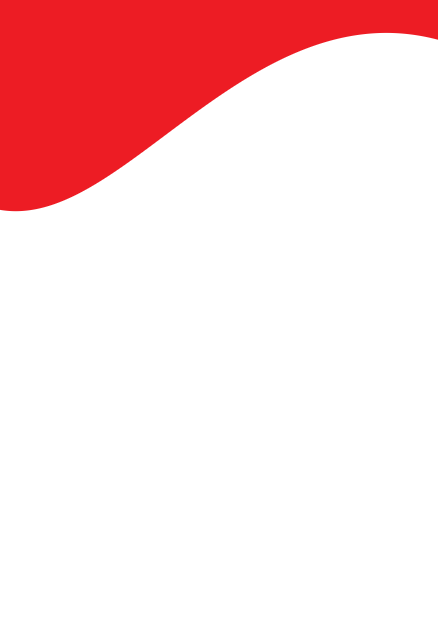
A WebGL 2 fragment shader for this background:

```glsl
#version 300 es
precision highp float;
// Draws a red wave sweeping across the top of a plain white page.

uniform vec2 u_resolution;
out vec4 outColor;

const float PI = 3.14159265;
const vec3 WHITE = vec3(1.0);
const vec3 RED = vec3(0.929, 0.110, 0.141);

// Height of a cosine swell rising from troughX to crestX, with a skewed phase.
float waveHeight(float x, float troughX, float crestX, float middle, float amplitude) {
    float t = (x - troughX) / (crestX - troughX);
    float skew = t * (1.0 - t) * (0.27 - 0.16 * t);
    return middle - amplitude * cos(PI * (t + skew));
}

// Coverage of the region where the signed distance is positive.
float coverage(float signedDistance, float pixelSize) {
    return clamp(signedDistance / pixelSize + 0.5, 0.0, 1.0);
}

void main() {
    vec2 uv = gl_FragCoord.xy / u_resolution;
    vec2 pixel = 1.0 / u_resolution;

    // Wave edge and its local slope
    float edge = waveHeight(uv.x, 0.036, 0.882, 0.8093, 0.1393);
    float nextEdge = waveHeight(uv.x + pixel.x, 0.036, 0.882, 0.8093, 0.1393);
    float slope = (nextEdge - edge) / pixel.y;

    // Red above the wave, with a one-pixel smooth border
    float redMask = coverage(uv.y - edge, pixel.y * sqrt(1.0 + slope * slope));
    outColor = vec4(mix(WHITE, RED, redMask), 1.0);
}
```
